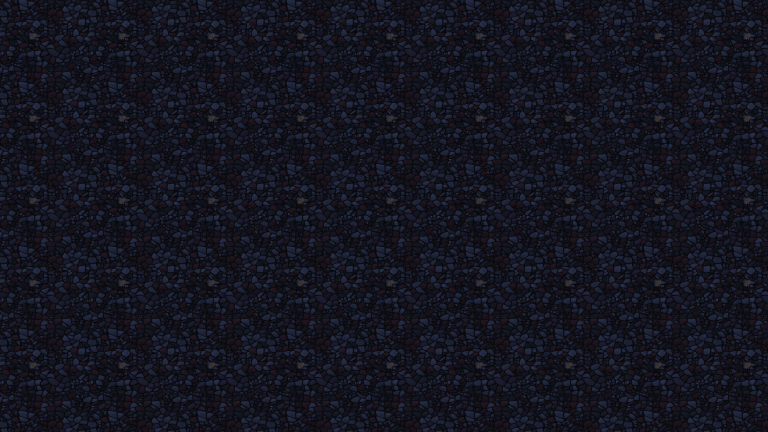
Give the GLSL for this texture, as a WebGL 2 fragment shader.

```glsl
#version 300 es
precision highp float;
// Dark blue gravel: a tile of irregular pebbles with black gaps, repeated over the canvas.
uniform vec2 u_resolution;
out vec4 fragColor;

const float TAU = 6.2831853;
const vec2 REPEATS = vec2(8.6, 5.25);    // tiles across and down
const vec2 STONES = vec2(13.0, 16.0);    // large pebbles per tile
const vec2 CHIPS = vec2(23.0, 25.0);     // small chips per tile

const vec3 GAP = vec3(0.035, 0.035, 0.050);
const vec3 SOOT = vec3(0.070, 0.080, 0.120);
const vec3 PLUM = vec3(0.110, 0.078, 0.115);
const vec3 NAVY = vec3(0.095, 0.100, 0.165);
const vec3 SLATE = vec3(0.125, 0.150, 0.235);
const vec3 SAND = vec3(0.270, 0.235, 0.230);

vec2 hash2(vec2 p) {
    vec3 q = fract(p.xyx * vec3(0.1031, 0.1030, 0.0973));
    q += dot(q, q.yzx + 33.33);
    return fract((q.xx + q.yz) * q.zy);
}

// Periodic cellular noise: gap width, cell hash, and offset from the cell centre.
void cellular(vec2 uv, vec2 count, float seed, out float gap, out vec2 id, out vec2 offset) {
    vec2 p = uv * count;
    vec2 base = floor(p);
    float nearest = 8.0;
    float second = 8.0;
    for (int y = -1; y <= 1; y++) {
        for (int x = -1; x <= 1; x++) {
            vec2 cell = base + vec2(x, y);
            vec2 key = mod(cell, count) + seed;
            vec2 d = p - cell - 0.08 - 0.84 * hash2(key);
            float dist = length(d);
            if (dist < nearest) {
                second = nearest;
                nearest = dist;
                id = hash2(key + 57.0);
                offset = d;
            } else {
                second = min(second, dist);
            }
        }
    }
    gap = second - nearest;
}

// Layered sines that repeat with the tile.
vec2 warp(vec2 uv) {
    return 0.014 * sin(TAU * (uv.yx * vec2(3.0, 2.0) + uv * vec2(1.0, 2.0)))
         + 0.006 * sin(TAU * (uv.yx * vec2(7.0, 6.0) - uv * vec2(3.0, 2.0)));
}

float patches(vec2 uv) {
    float broad = sin(TAU * (uv.x + uv.y) + 0.8) * sin(TAU * (uv.x - 2.0 * uv.y));
    float fine = sin(TAU * (3.0 * uv.x + 2.0 * uv.y)) * sin(TAU * (2.0 * uv.x - 3.0 * uv.y));
    return 0.6 * broad + 0.4 * fine;
}

vec3 stoneColour(float h) {
    vec3 c = mix(SOOT, PLUM, step(0.20, h));
    c = mix(c, NAVY, step(0.40, h));
    return mix(c, SLATE, step(0.68, h));
}

// Soft-edged tilted ellipse coverage.
float ellipse(vec2 p, vec2 radius, float angle) {
    float s = sin(angle);
    float c = cos(angle);
    vec2 q = mat2(c, -s, s, c) * p / radius;
    return 1.0 - smoothstep(0.7, 1.1, length(q));
}

vec3 gravel(vec2 uv) {
    vec2 bent = uv + warp(uv);
    float gap, chipGap;
    vec2 id, chipId, offset, chipOffset;
    cellular(bent, STONES, 3.0, gap, id, offset);
    cellular(bent, CHIPS, 91.0, chipGap, chipId, chipOffset);

    // Some pebbles are broken into chips.
    float broken = step(0.62, id.y);
    float edge = mix(gap, min(gap, chipGap * 0.8), broken);
    float tone = mix(id.x, chipId.x, broken);

    // Pebble body, lit from above, with a faint grain.
    vec3 stone = stoneColour(tone);
    stone *= 1.0 - 0.30 * dot(offset, vec2(0.4, 0.9));
    stone *= 0.90 + 0.20 * chipId.y;
    stone *= 1.0 + 0.16 * patches(uv);

    // One pale pebble in each tile.
    float pale = ellipse(uv - vec2(0.37, 0.44), vec2(0.050, 0.032), -0.8);
    vec3 colour = mix(GAP, stone, smoothstep(0.05, 0.22, edge));
    return mix(colour, SAND, 0.75 * pale);
}

void main() {
    // Average a 3 by 3 grid in each pixel for smooth edges.
    vec3 sum = vec3(0.0);
    for (int y = -1; y <= 1; y++) {
        for (int x = -1; x <= 1; x++) {
            vec2 p = (gl_FragCoord.xy + vec2(x, y) / 3.0) / u_resolution;
            sum += gravel(fract(vec2(p.x, 1.0 - p.y) * REPEATS));
        }
    }
    fragColor = vec4(sum / 9.0, 1.0);
}
```
